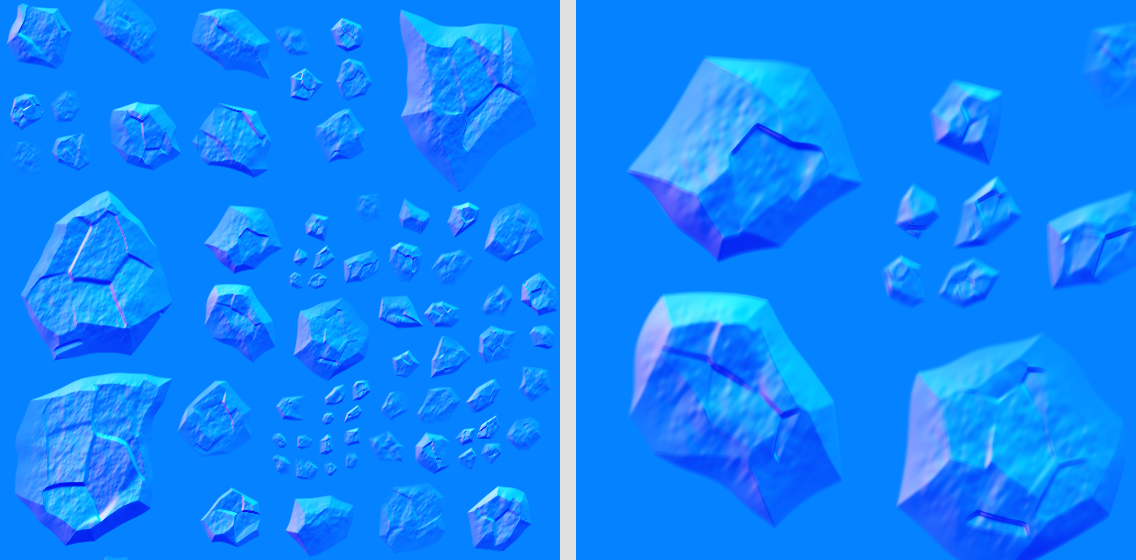
Left: the whole. Right: its middle third, enlarged.
A Shadertoy shader for this texture map:

```glsl
// Tangent-space relief of chipped rocks scattered over a flat blue ground.
// A bent quadtree sets rock positions and sizes; each rock is a ring of side
// planes capped by tilted facets. Slopes of the height give the colour.

const float TAU = 6.28318531;

float hash(vec2 p) {
    return fract(sin(dot(p, vec2(127.1, 311.7))) * 43758.5453);
}

vec2 hash2(vec2 p) {
    return vec2(hash(p), hash(p + vec2(17.3, 41.9)));
}

float noise(vec2 p) {
    vec2 i = floor(p), f = fract(p);
    f = f * f * (3.0 - 2.0 * f);
    float low = mix(hash(i), hash(i + vec2(1, 0)), f.x);
    float high = mix(hash(i + vec2(0, 1)), hash(i + vec2(1, 1)), f.x);
    return mix(low, high, f.y);
}

float fbm(vec2 p) {
    float sum = 0.0, amp = 0.5;
    for (int i = 0; i < 3; i++) {
        sum += amp * noise(p);
        p = mat2(1.9, 0.6, -0.6, 1.9) * p + 5.3;
        amp *= 0.55;
    }
    return sum;
}

// Cells per canvas side at this point: 3, 6, 12 or 24
float cellCount(vec2 uv) {
    vec2 cell = floor(uv * 3.0);
    if (mod(3.0 * cell.x + cell.y, 8.0) < 1.5) return 3.0;
    if (hash(floor(uv * 6.0) + 2.7) < 0.6) return 6.0;
    return hash(floor(uv * 12.0) + 8.1) < 0.9 ? 12.0 : 24.0;
}

// Steep flanks: lowest of a ring of planes, negative outside the rock
float flanks(vec2 p, vec2 seed, float radius) {
    float sides = 5.0 + floor(4.0 * hash(seed + 3.1));
    float turn = TAU * hash(seed + 6.4);
    float h = (0.48 - max(abs(p.x), abs(p.y))) * 2.0;
    vec2 offset = (hash2(seed + 9.2) - 0.5) * (0.9 - 2.0 * radius);
    for (float i = 0.0; i < sides; i++) {
        vec2 rnd = hash2(seed + i * 1.37);
        float angle = turn + TAU * (i + 0.6 * rnd.x) / sides;
        float reach = radius * mix(0.8, 1.05, rnd.y);
        float steepness = mix(0.4, 2.0, hash(seed - i * 2.71));
        float plane = reach - dot(p - offset, vec2(cos(angle), sin(angle)));
        h = min(h, plane * steepness);
    }
    return h;
}

// Crown of tilted facets: tightly joined Voronoi planes, taller than wide
float facets(vec2 p, vec2 seed, float density) {
    vec2 q = p * density * vec2(1.15, 0.85) + 5.0 * hash2(seed + 2.2);
    vec2 base = floor(q);
    float sum = 0.0, total = 0.0;
    for (int y = -1; y <= 1; y++)
    for (int x = -1; x <= 1; x++) {
        vec2 id = base + vec2(x, y);
        vec2 rnd = hash2(id + seed * 1.9);
        vec2 away = q - id - 0.05 - 0.9 * rnd;
        vec2 tilt = (hash2(id - seed * 2.3) - 0.5) * 0.9 + vec2(0.12, -0.12);
        float weight = exp(-40.0 * dot(away, away));
        sum += weight * (dot(tilt, away) / density + 0.05 * (rnd.x - 0.5));
        total += weight;
    }
    return sum / max(total, 1e-30);
}

float height(vec2 uv) {
    // Bend the grid at two scales and roughen the outlines
    vec2 bent = uv + 0.018 * sin(TAU * uv.yx + vec2(1.0, 4.0));
    bent += 0.009 * sin(TAU * 4.0 * uv.yx + vec2(2.0, 0.5));
    bent += 0.008 * (vec2(noise(uv * 28.0), noise(uv * 28.0 + 50.0)) - 0.5);
    bent = fract(bent);

    float count = cellCount(bent);
    vec2 seed = floor(bent * count) + count * 7.0;
    vec2 p = fract(bent * count) - 0.5;
    float big = step(count, 3.5);
    float radius = mix(0.26, 0.42, max(hash(seed + 1.7), big));
    float side = flanks(p, seed, radius);
    if (side <= 0.0) return 0.0;

    float crown = mix(0.07, 0.16, hash(seed + 4.8));
    float density = mix(2.6, 4.2, max(hash(seed + 7.6), 0.7 * big));
    float body = max(min(side, crown + facets(p, seed, density)), 0.0);

    // Some rocks are faint, and each sinks into the ground on one side
    float strength = mix(0.08, 1.0, max(hash(seed + 5.5), 0.8 * big));
    float angle = TAU * hash(seed + 8.8);
    float sink = dot(p, vec2(cos(angle), sin(angle)));
    strength *= mix(0.5, 1.0, smoothstep(-0.3, 0.3, sink));
    vec2 grainPos = vec2(72.0 * uv.x - 20.0 * uv.y, 50.0 * uv.y);
    float grain = (fbm(grainPos) - 0.3) * 0.0065;
    return body * strength / count + grain * smoothstep(0.0, 0.12, side);
}

// Upper left faces pale, upward faces cyan, lower faces deep blue
vec3 slopeColour(vec3 n) {
    float lit = max(dot(n.xy, vec2(-0.9, 0.4)), 0.0);
    float down = max(-n.y, 0.0);
    float red = 0.02 + 0.95 * pow(lit, 1.25);
    float green = 0.51 + 0.48 * n.y + 0.12 * lit + 0.04 * down;
    return vec3(red, green, 1.0 - 0.08 * down * down);
}

void mainImage(out vec4 fragColor, in vec2 fragCoord) {
    vec2 uv = fragCoord / iResolution.xy, e = vec2(0.0016, 0.0);
    vec2 slope = vec2(height(uv + e.xy) - height(uv - e.xy),
                      height(uv + e.yx) - height(uv - e.yx)) / (2.0 * e.x);
    vec3 normal = normalize(vec3(-slope, 1.0));
    fragColor = vec4(clamp(slopeColour(normal), 0.0, 1.0), 1.0);
}
```
